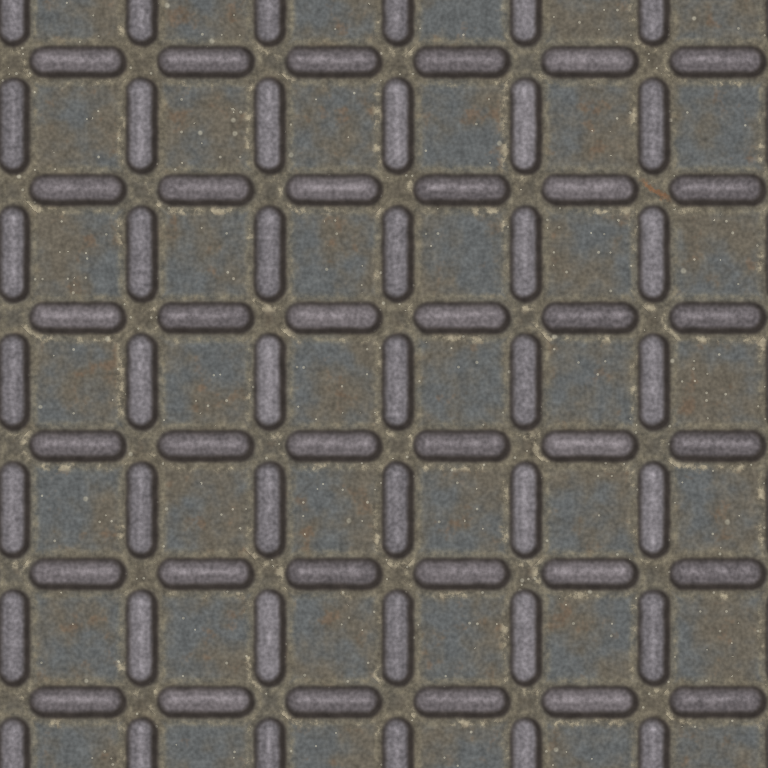
This texture is drawn by a Shadertoy shader. Its source:

```glsl
// Worn cast-metal plate: a 6 by 6 grid of raised rounded bars with grime, rust and pale specks.

const float REPEATS = 6.0;

// Two random values in 0..1 for a lattice point that wraps after "period" cells.
vec2 hash2(vec2 cell, float period, uint seed) {
    uvec2 k = uvec2(mod(cell, period));
    uint n = k.x * 73856093u ^ k.y * 19349663u ^ seed * 83492u;
    n = (n ^ (n >> 15)) * 2246822519u;
    n = (n ^ (n >> 13)) * 3266489917u;
    n ^= n >> 16;
    return vec2(n & 65535u, n >> 16) / 65535.0;
}

float corner(vec2 cell, vec2 offset, float period, uint seed) {
    float angle = 6.28318 * hash2(cell, period, seed).x;
    return dot(vec2(cos(angle), sin(angle)), offset);
}

// Wrapping gradient noise, about -0.7..0.7.
float noise(vec2 uv, float period, uint seed) {
    vec2 p = uv * period, i = floor(p), f = p - i;
    vec2 u = f * f * f * (f * (f * 6.0 - 15.0) + 10.0);
    vec2 e = vec2(1, 0);
    return mix(mix(corner(i, f, period, seed), corner(i + e, f - e, period, seed), u.x),
               mix(corner(i + e.yx, f - e.yx, period, seed), corner(i + 1.0, f - 1.0, period, seed), u.x), u.y);
}

float fbm(vec2 uv, float period, uint seed) {
    float sum = 0.0, amplitude = 1.0;
    for (int i = 0; i < 4; i++) {
        sum += amplitude * noise(uv, period, seed + uint(i));
        period *= 2.0;
        amplitude *= 0.6;
    }
    return sum;
}

// Soft round specks, one candidate in each cell, kept with the given chance.
float specks(vec2 uv, float period, float chance, uint seed) {
    vec2 p = uv * period, cell = floor(p);
    vec2 pick = hash2(cell, period, seed);
    vec2 centre = 0.35 + 0.3 * hash2(cell, period, seed + 1u);
    float radius = mix(0.2, 0.35, pick.y);
    return step(pick.x, chance) * smoothstep(radius, radius * 0.3, length(p - cell - centre));
}

// Vector from the nearest point on a bar's axis; the bar lies along x.
vec2 fromAxis(vec2 p) {
    return vec2(p.x - clamp(p.x, -0.257, 0.257), p.y);
}

void mainImage(out vec4 fragColor, in vec2 fragCoord) {
    vec2 uv = fragCoord / iResolution.xy;

    // Grid lines cross at whole numbers; bars lie midway between crossings.
    vec2 p = uv * REPEATS - vec2(0.11, 0.515);
    p += 0.008 * vec2(noise(uv, 48.0, 1u), noise(uv, 48.0, 2u));
    vec2 mid = fract(p) - 0.5, line = fract(p + 0.5) - 0.5;
    vec2 across = fromAxis(vec2(mid.x, line.y));
    vec2 upright = fromAxis(vec2(mid.y, line.x)).yx;
    bool flat_ = length(across) < length(upright);
    vec2 away = flat_ ? across : upright;
    float d = length(away);
    vec2 barId = floor(p + (flat_ ? vec2(0, 0.5) : vec2(0.5, 0)));
    vec2 vary = hash2(barId, REPEATS, flat_ ? 3u : 4u);

    float broad = fbm(uv, 9.0, 10u);
    float patchy = fbm(uv, 24.0, 20u);
    float fine = fbm(uv, 64.0, 30u);
    float grain = noise(uv, 190.0, 40u);

    // Plates: blue-grey steel with brown stains and rust.
    vec3 color = mix(vec3(0.39, 0.40, 0.40), vec3(0.42, 0.395, 0.35), smoothstep(-0.5, 0.5, broad + 0.4 * patchy));
    color = mix(color, vec3(0.43, 0.34, 0.27), 0.45 * smoothstep(0.25, 0.9, patchy + 0.4 * fine));

    // Channels and crossings: brown dirt between the plates.
    float toLine = min(abs(line.x), abs(line.y));
    float channel = smoothstep(0.185, 0.12, toLine);
    color = mix(color, vec3(0.38, 0.355, 0.31), 0.75 * channel);

    // Tan grime gathered around each bar, with broken pale flakes.
    float halo = exp(-pow((d - 0.165) / 0.03, 2.0));
    color = mix(color, vec3(0.50, 0.47, 0.40), halo * clamp(0.5 + 0.5 * fine, 0.1, 0.9));
    float side = halo * smoothstep(0.0, -0.1, away.x + away.y * 0.7);
    float flakes = side * smoothstep(0.15, 0.7, patchy + 0.7 * fine);
    color = mix(color, vec3(0.66, 0.62, 0.53), 0.75 * flakes);

    // Short rust scrape over one crossing.
    vec2 scrape = mat2(0.8, 0.6, -0.6, 0.8) * (uv - vec2(0.853, 0.752));
    float rust = smoothstep(0.03, 0.01, abs(scrape.x)) * smoothstep(0.006, 0.001, abs(scrape.y + 0.006 * fine));
    color = mix(color, vec3(0.58, 0.40, 0.28), 0.6 * rust);

    // Mineral specks, denser in dirty patches and at the crossings.
    float crossing = smoothstep(0.22, 0.06, length(line));
    float dirt = smoothstep(0.0, 0.7, broad + 0.5 * patchy);
    float pale = specks(uv, 120.0, 0.02 + 0.08 * dirt + 0.10 * crossing * dirt, 50u);
    pale = max(pale, specks(uv, 67.0, 0.008 + 0.015 * dirt, 60u));
    color = mix(color, vec3(0.70, 0.68, 0.61), 0.65 * pale);
    color *= 1.0 + 0.13 * fine + 0.16 * grain;

    // Bars: dark foot, rounded violet-grey body and a soft worn highlight.
    float foot = smoothstep(0.142, 0.105, d);
    color = mix(color, vec3(0.215, 0.195, 0.185) * (1.0 + 0.15 * fine), 0.92 * foot);
    float body = smoothstep(0.112, 0.055, d + 0.15 * away.x - 0.15 * away.y);
    vec3 steel = mix(vec3(0.40, 0.375, 0.38), vec3(0.48, 0.465, 0.48), flat_ ? 0.25 : 0.85);
    steel *= 0.93 + 0.14 * vary.x + 0.12 * fine + 0.2 * grain;
    color = mix(color, steel, body);
    float shine = smoothstep(0.05, 0.0, length(away - vec2(-0.008, 0.022)));
    color += vec3(0.13, 0.125, 0.13) * shine * (0.6 + 0.4 * vary.y + 0.5 * fine);

    fragColor = vec4(clamp(color, 0.0, 1.0), 1.0);
}
```
